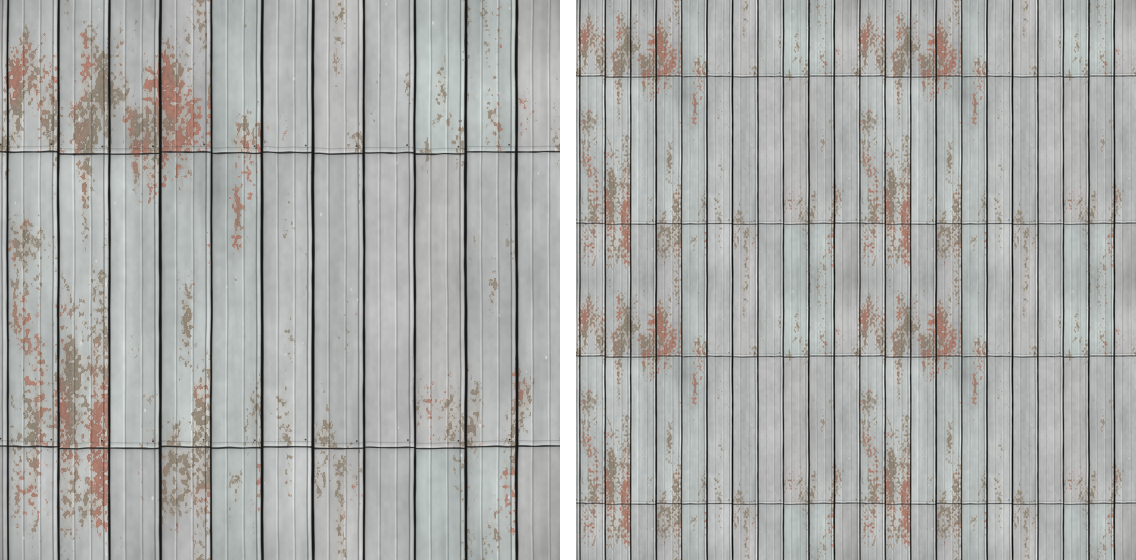
Left: one tile. Right: repeated 2 by 2.
Reproduce this texture procedurally as a WebGL 1 fragment shader.

```glsl
precision highp float;
// Weathered standing-seam metal cladding: 11 columns of ribbed sheets in two
// unequal rows, with dark gaps, folded lips, lap joints and speckled rust.
// All noise lattices have whole periods, so the square tiles on every side.
uniform vec2 u_resolution;

#define COLUMNS 11.0
#define SHIFT vec2(0.0135, 0.2005)  // first gap and lower lap joint
#define LOWER_ROW 0.526             // height of the taller row
#define GAP 0.0018                  // half width of a vertical gap
#define JOINT 0.0012                // half width of a lap joint
#define RUST_LEVEL 0.74             // higher leaves less rust
#define COOL vec3(0.705, 0.735, 0.727)
#define WARM vec3(0.727, 0.725, 0.722)
#define DUST vec3(0.70, 0.66, 0.61)
#define BROWN vec3(0.47, 0.43, 0.37)
#define RED vec3(0.60, 0.38, 0.32)
#define DARK vec3(0.09, 0.09, 0.09)

const float TAU = 6.28318;

float hash(vec2 p) {
  return fract(sin(dot(p, vec2(127.1, 311.7))) * 43758.5453);
}

// Wraps whole numbers; the half step keeps rounding away from the limits
vec2 wrap(vec2 i, vec2 n) {
  return floor(mod(i + 0.5, n));
}

// Value noise with n lattice cells across the canvas
float noise(vec2 uv, vec2 n) {
  vec2 p = uv * n, i = floor(p), f = fract(p);
  f = f * f * (3.0 - 2.0 * f);
  vec2 a = wrap(i, n), b = wrap(i + 1.0, n);
  return mix(mix(hash(a), hash(vec2(b.x, a.y)), f.x),
             mix(hash(vec2(a.x, b.y)), hash(b), f.x), f.y);
}

float fbm(vec2 uv, vec2 n) {
  float sum = 0.0, gain = 0.55;
  for (int i = 0; i < 3; i++) {
    sum += gain * noise(uv, n);
    n *= 2.0;
    gain *= 0.5;
  }
  return sum / 0.9625;
}

// Soft line of half width w at distance d
float line(float d, float w, float soft) {
  return 1.0 - smoothstep(max(w - soft, 0.0), w + soft, abs(d));
}

// Pressed rib: a bright crest beside a shaded flank
float rib(float d, float soft) {
  return 0.10 * line(d, 0.0012, soft) - 0.16 * line(d - 0.0028, 0.0011, soft);
}

// Rust affinity of a column, from two waves around the wall
float rustiness(float column) {
  float turn = TAU / COLUMNS;
  return 0.5 + 0.4 * cos(turn * (column - 1.0)) + 0.25 * cos(4.0 * turn * (column - 0.6));
}

void main() {
  vec2 uv = gl_FragCoord.xy / u_resolution;
  float soft = 0.7 / min(u_resolution.x, u_resolution.y);

  // Panel layout with slightly bent gaps and uneven joints
  float bend = 0.0025 * (fbm(uv, vec2(11.0, 9.0)) - 0.5);
  float x = (uv.x - SHIFT.x + bend) * COLUMNS, f = fract(x);
  float column = wrap(vec2(floor(x)), vec2(COLUMNS)).x;
  float seam = wrap(vec2(floor(x + 0.5)), vec2(COLUMNS)).x;
  float sag = 0.005 * (hash(vec2(column, 3.0)) - 0.5) + 0.002 * (noise(uv, vec2(44.0, 8.0)) - 0.5);
  float y = fract(uv.y - SHIFT.y + sag);
  float row = step(LOWER_ROW, y);
  float bottom = y - row * LOWER_ROW;
  float top = mix(LOWER_ROW, 1.0, row) - y;
  float left = f / COLUMNS, right = (1.0 - f) / COLUMNS;

  // Sheet metal: panel tint, facets, clouds and streaks
  vec2 panel = vec2(column, row + 7.0);
  float strip = step(0.29, f) + step(0.62, f);
  float tone = 1.0 + 0.05 * (hash(panel + 5.0) - 0.5);
  tone += 0.04 * (hash(vec2(column, strip + 20.0)) - 0.5);
  tone += 0.22 * (fbm(uv, vec2(11.0, 6.0)) - 0.5);
  tone += 0.11 * (fbm(uv, vec2(77.0, 8.0)) - 0.5);
  tone += 0.08 * (fbm(uv, vec2(90.0, 70.0)) - 0.5);
  vec3 color = mix(COOL, WARM, hash(panel)) * tone;

  // Rust: dusty stain, fine brown speckle and red cores
  float affinity = rustiness(column);
  float level = fbm(uv, vec2(33.0, 7.0)) + 0.34 * (affinity - 0.5);
  level += 0.12 * (1.0 - smoothstep(0.0, 0.24, bottom)) + 0.04 * row;
  level += 0.16 * smoothstep(0.87, 0.94, f) * noise(uv, vec2(22.0, 6.0));
  float cover = level - RUST_LEVEL;
  float speck = fbm(uv, vec2(190.0, 130.0)) - 0.5;
  float rust = smoothstep(0.04, 0.2, cover + 0.9 * speck) * smoothstep(-0.2, -0.05, cover);
  float red = smoothstep(0.52, 0.74, fbm(uv, vec2(22.0, 9.0)) + 0.2 * (affinity - 0.6) + 0.06 * row);
  color = mix(color, DUST * tone, 0.6 * smoothstep(-0.08, 0.12, cover + 0.3 * speck));
  color = mix(color, mix(BROWN, RED, red) * (1.0 + 0.5 * speck), 0.72 * rust);

  // Pale chips, one candidate per cell
  vec2 grid = vec2(60.0, 40.0), cell = floor(uv * grid);
  vec2 chip = fract(uv * grid) - 0.3 - 0.4 * vec2(hash(cell), hash(cell + 61.0));
  float size = 0.0008 + 0.0012 * hash(cell + 17.0);
  float chipped = step(0.965, hash(cell + 131.0));
  color = mix(color, vec3(0.87), 0.75 * chipped * line(length(chip / grid * vec2(1.0, 0.6)), size, soft));

  // Ribs, folded lip and the fold above each joint
  float relief = rib(left - 0.29 / COLUMNS, soft) + rib(left - 0.62 / COLUMNS, soft);
  relief += 0.08 * line(right - 0.0062, 0.0018, soft) - 0.28 * line(right - 0.0098, 0.0012, soft);
  relief -= 0.25 * exp(-left / 0.004);
  relief += 0.08 * line(bottom - 0.0035, 0.0012, soft) - 0.12 * line(bottom - 0.0095, 0.0008, soft);
  relief -= 0.15 * exp(-top / 0.005);
  color *= 1.0 + relief;
  color *= 1.0 - 0.6 * line(length(vec2(right - 0.013, bottom - 0.013)), 0.0015, soft);

  // Dark lap joints and vertical gaps
  float joint = line(min(bottom, top), JOINT * (0.5 + noise(uv, vec2(66.0, 8.0))), soft);
  color = mix(color, DARK * 1.8, 0.9 * joint);
  float gap = GAP * (0.7 + 0.5 * hash(vec2(seam, 41.0)) + 0.3 * noise(uv, vec2(11.0, 40.0)));
  color = mix(color, DARK, line(min(left, right), gap, 1.3 * soft));
  gl_FragColor = vec4(color, 1.0);
}
```
